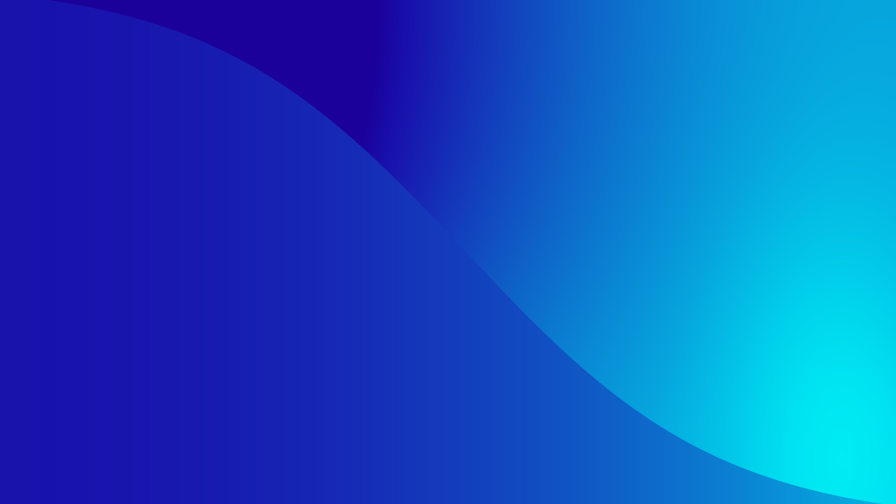
Give the GLSL for this background, as a Shadertoy shader.

```glsl
#define WAVE_CENTER vec2(0.52, 0.5)
#define WAVE_HEIGHT 0.54
#define WAVE_STEEPNESS 3.5
#define GLOW_CENTER vec2(0.94, 0.09)
#define GLOW_SPREAD vec2(0.15, 0.5)
#define GLOW_STRENGTH 0.28
#define SKY_START 0.42
#define SKY_WIDTH 0.57
#define SKY_LEVEL 0.64
#define SKY_BEND 0.24
#define HILL_LEVELS vec2(0.07, 0.72)

const float HALF_PI = 1.570796;

// Indigo through azure to cyan, indexed by the green level
vec3 oceanRamp(float level) {
    float red = max(0.105 - 0.125 * level, 0.0);
    float blue = 0.66 + 0.32 * level - 0.06 * exp(-level / 0.04);
    return vec3(red, level, blue);
}

// Curved sweep of light with a soft glow near the lower right
float skyLevel(vec2 uv) {
    float drop = 1.0 - uv.y;
    float sweep = (uv.x + SKY_BEND * drop * drop - SKY_START) / SKY_WIDTH;
    float base = SKY_LEVEL * sin(HALF_PI * clamp(sweep, 0.0, 1.0));
    vec2 offset = (uv - GLOW_CENTER) / GLOW_SPREAD;
    return base + GLOW_STRENGTH * exp(-dot(offset, offset));
}

// Horizontal gradient that brightens toward the right
float hillLevel(float x) {
    return mix(HILL_LEVELS.x, HILL_LEVELS.y, x * x);
}

// Approximate signed distance to the S-shaped edge, in canvas heights
float waveDistance(vec2 uv, float aspect) {
    float bend = tanh(WAVE_STEEPNESS * (uv.x - WAVE_CENTER.x));
    float edge = WAVE_CENTER.y - WAVE_HEIGHT * bend;
    float slope = WAVE_HEIGHT * WAVE_STEEPNESS * (1.0 - bend * bend) / aspect;
    return (uv.y - edge) / sqrt(1.0 + slope * slope);
}

void mainImage(out vec4 fragColor, in vec2 fragCoord) {
    vec2 uv = fragCoord / iResolution.xy;
    float aspect = iResolution.x / iResolution.y;
    float softness = 0.75 / iResolution.y;

    vec3 sky = oceanRamp(skyLevel(uv));
    vec3 hill = oceanRamp(hillLevel(uv.x));
    float skyMask = smoothstep(-softness, softness, waveDistance(uv, aspect));

    fragColor = vec4(mix(hill, sky, skyMask), 1.0);
}
```
